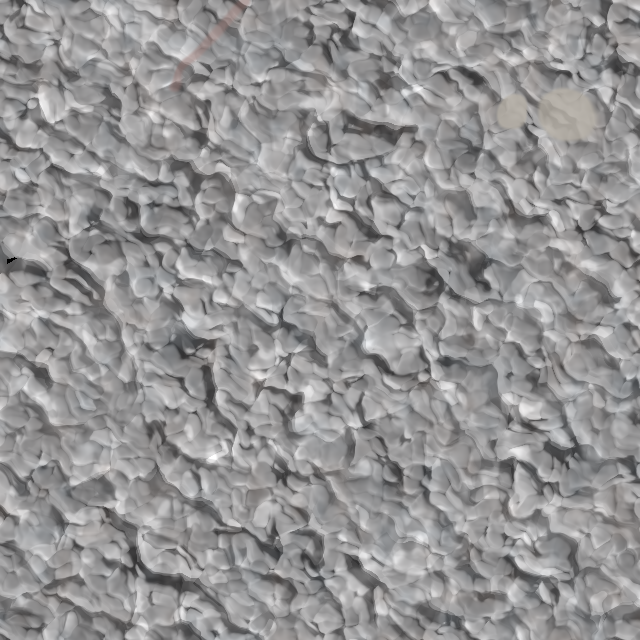
Reproduce this texture procedurally as a Shadertoy shader.

```glsl
const vec2 TO_LIGHT = vec2(-0.70, -0.71);
const vec3 STONE_GREY = vec3(0.577, 0.574, 0.577);
const vec3 CREAM = vec3(0.69, 0.67, 0.64);
const vec3 TWIG_BROWN = vec3(0.62, 0.53, 0.52);

vec3 hash3(vec2 p) {
    vec3 q = fract(p.xyx * vec3(0.1031, 0.1030, 0.0973));
    q += dot(q, q.yxz + 33.33);
    return fract((q.xxy + q.yzz) * q.zyx);
}

float noise(vec2 p) {
    vec2 i = floor(p), f = fract(p);
    f = f * f * (3.0 - 2.0 * f);
    float low = mix(hash3(i).x, hash3(i + vec2(1, 0)).x, f.x);
    float high = mix(hash3(i + vec2(0, 1)).x, hash3(i + vec2(1, 1)).x, f.x);
    return mix(low, high, f.y);
}

mat2 rotation(float a) {
    float c = cos(a), s = sin(a);
    return mat2(c, s, -s, c);
}

vec2 wobble(vec2 p) {
    return vec2(noise(p), noise(p + 40.0)) - 0.5;
}

// Softly merged flat-topped stones: x = height, y = tone of the topmost one
vec2 stones(vec2 p, float sharpness) {
    vec2 cell = floor(p);
    float total = 0.0, tone = 0.0;
    for (int y = -1; y <= 1; y++)
    for (int x = -1; x <= 1; x++) {
        vec2 id = cell + vec2(x, y);
        vec3 place = hash3(id), look = hash3(id + 71.7);
        vec2 d = p - id - 0.05 - 0.9 * place.xy;
        vec2 q = rotation((look.z - 0.5) * 2.6) * d * vec2(0.88, 1.35);
        float r = dot(q, q);
        float h = 0.5 * place.z + 0.7 * dot(look.xy - 0.5, d) - 0.4 * r - 2.6 * r * r;
        float w = exp(sharpness * h);
        float shade = fract(look.x * 7.3 + place.y * 5.1);
        total += w;
        tone += w * (shade - 0.5 + 0.9 * pow(shade, 12.0));
    }
    return vec2(log(total) / sharpness, tone / total);
}

// Coarse gravel with smaller chips, slightly stretched along the diagonal
vec2 relief(vec2 p) {
    p += 0.022 * wobble(p * 26.0) + 0.007 * wobble(p * 70.0 + 9.0);
    vec2 q = rotation(0.55) * p;
    vec2 coarse = stones(q * vec2(20.0, 23.0) + 3.0, 12.0);
    vec2 chips = stones(q * vec2(42.0, 47.0) + 90.0, 10.0);
    return vec2(coarse.x / 23.0 + 0.6 * chips.x / 43.0,
                0.55 * coarse.y + 0.7 * chips.y);
}

float shadow(vec2 p, float height) {
    float cover = 0.0;
    for (int i = 1; i <= 4; i++) {
        float reach = 0.005 * float(i);
        float blocker = relief(p + TO_LIGHT * reach).x;
        cover = max(cover, blocker - height - 0.65 * reach);
    }
    return smoothstep(0.0, 0.014, cover);
}

float pebble(vec2 p, vec2 center, vec2 radius, float angle) {
    vec2 q = rotation(angle) * (p - center) / radius;
    float edge = length(q) + 0.3 * (noise(p * 40.0) - 0.5);
    return 1.0 - smoothstep(0.86, 1.08, edge);
}

float twig(vec2 p, vec2 a, vec2 b, float width) {
    p += 0.018 * wobble(p * 28.0);
    vec2 ab = b - a;
    float t = clamp(dot(p - a, ab) / dot(ab, ab), 0.0, 1.0);
    return 1.0 - smoothstep(0.4 * width, 1.3 * width, length(p - a - t * ab));
}

void mainImage(out vec4 fragColor, in vec2 fragCoord) {
    vec2 uv = fragCoord / iResolution.y;

    // Lit relief, with deep shadows gathered in patches
    vec2 surface = relief(uv);
    float probe = 0.006;
    float facing = (surface.x - relief(uv + TO_LIGHT * probe).x) / probe;
    float depth = mix(0.06, 0.22, smoothstep(0.25, 0.75, noise(uv * 16.0 + 5.0)));
    float light = 0.042 * clamp(facing, -1.6, 2.2) - depth * shadow(uv, surface.x);

    // Pale crumbs in the gaps and soft mottling
    vec2 grit = uv + 0.012 * wobble(uv * 60.0);
    float gap = 1.0 - smoothstep(0.004, 0.018, surface.x);
    float crumbs = gap * smoothstep(0.45, 0.85, noise(grit * 58.0 + 31.0));
    float mottle = 0.07 * (noise(grit * 50.0) - 0.5) + 0.05 * (noise(uv * 110.0) - 0.5);
    vec3 color = STONE_GREY + light + 0.14 * surface.y + 0.13 * crumbs + mottle;

    // Faint warm and cool mineral tints
    float tint = noise(uv * 30.0 + 17.0) - 0.5;
    color += vec3(0.03, 0.0, -0.02) * tint * abs(tint) * 2.0;

    // Smooth pale pebbles and a dry twig
    float pale = max(pebble(uv, vec2(0.802, 0.824), vec2(0.024, 0.030), 0.2),
                     pebble(uv, vec2(0.888, 0.820), vec2(0.050, 0.039), 0.3));
    color = mix(color, CREAM + 0.25 * light + 0.4 * mottle, pale);
    float stick = twig(uv, vec2(0.270, 0.868), vec2(0.385, 0.998), 0.008);
    color = mix(color, TWIG_BROWN + 0.6 * light, 0.7 * stick);

    fragColor = vec4(clamp(color, 0.0, 1.0), 1.0);
}
```
